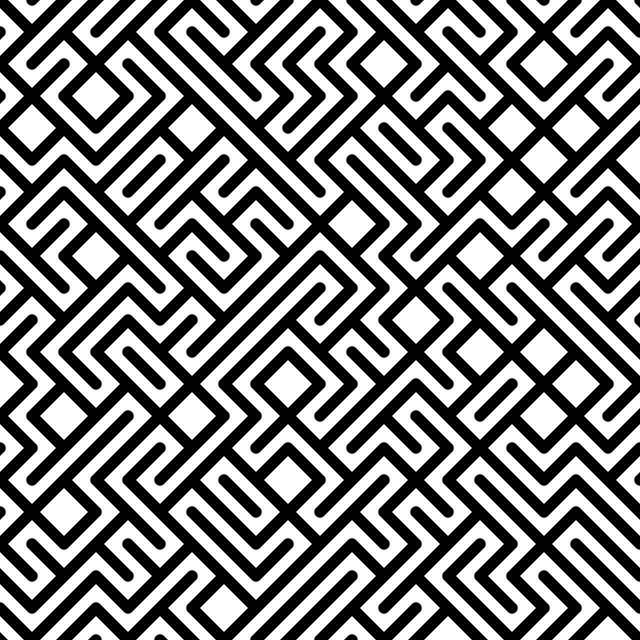
Reproduce this pattern procedurally as a Shadertoy shader.

```glsl
// Diagonal maze: each cell of a square grid holds one black stroke along
// a randomly chosen diagonal. Strokes are round-capped segments, so they
// join into walls, corners and dead ends on white.

const float CELLS = 20.0;          // cells along the canvas height
const float STROKE_WIDTH = 0.355;  // in cell widths
const float RISING_SHARE = 0.53;   // share of strokes that rise to the right
const float EDGE_SOFTNESS = 0.7;   // half width of the edge ramp, in pixels
const float SEED = 17.0;
const vec3 INK = vec3(0.0);
const vec3 PAPER = vec3(1.0);

// Random value in 0..1 for a grid cell.
float hash(vec2 cell) {
    vec3 p = fract(vec3(cell.xyx + SEED) * vec3(0.1031, 0.1030, 0.0973));
    p += dot(p, p.yzx + 33.33);
    return fract((p.x + p.y) * p.z);
}

float segmentDistance(vec2 p, vec2 a, vec2 b) {
    vec2 ab = b - a;
    float along = clamp(dot(p - a, ab) / dot(ab, ab), 0.0, 1.0);
    return length(p - a - ab * along);
}

// Distance to the diagonal stroke of one cell.
float strokeDistance(vec2 p, vec2 cell) {
    float rising = step(hash(cell), RISING_SHARE);
    vec2 left = cell + vec2(0.0, 1.0 - rising);
    vec2 right = cell + vec2(1.0, rising);
    return segmentDistance(p, left, right) - 0.5 * STROKE_WIDTH;
}

void mainImage(out vec4 fragColor, in vec2 fragCoord) {
    float pixel = CELLS / iResolution.y;
    vec2 p = fragCoord * pixel;
    vec2 home = floor(p);

    // Round caps reach into adjacent cells, so include all neighbours.
    float d = 1.0;
    for (int y = -1; y <= 1; y++) {
        for (int x = -1; x <= 1; x++) {
            d = min(d, strokeDistance(p, home + vec2(x, y)));
        }
    }

    float edge = EDGE_SOFTNESS * pixel;
    fragColor = vec4(mix(INK, PAPER, smoothstep(-edge, edge, d)), 1.0);
}
```
